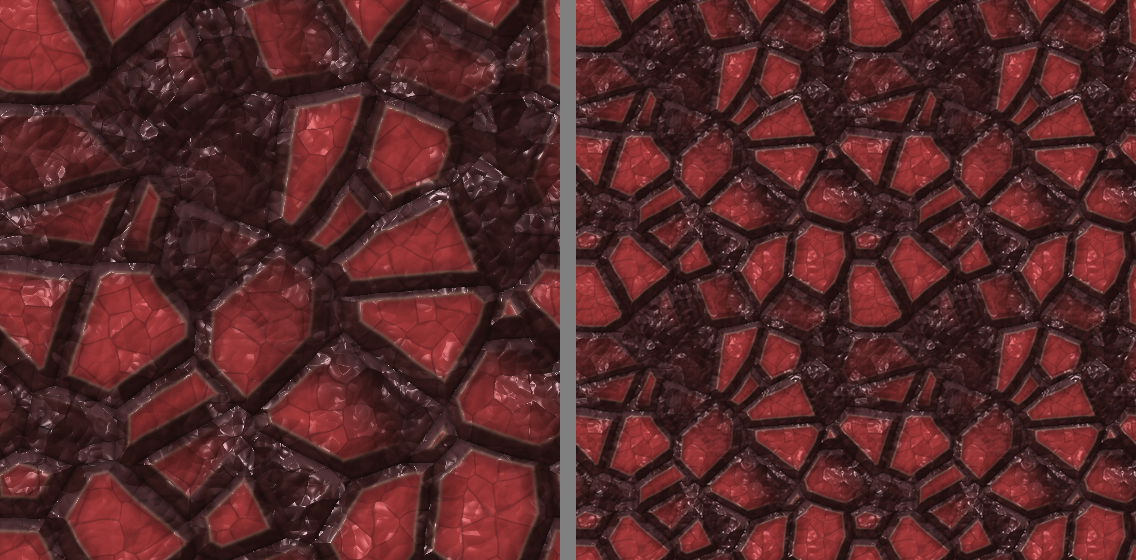
Left: one tile. Right: repeated 2 by 2.
Give the GLSL for this texture, as a Shadertoy shader.

```glsl
const float PLATES = 6.0;          // plates per side
const float SIZE_SPREAD = 0.7;     // difference between plate sizes
const float WALL_MIN = 0.06;       // wall widths, in plate units
const float WALL_MAX = 0.19;
const float WALL_LOWER = 0.07;     // extra width of walls facing down
const float WALL_SLOPE = 0.7;
const float RIM_WIDTH = 0.022;
const float COARSE_FACETS = 18.0;  // facets per side
const float FINE_FACETS = 41.0;
const float WRINKLES = 19.0;
const float ROUGH_DARK = 0.85;
const float ROUGH_RED = 0.36;
const vec3 RED = vec3(0.575, 0.185, 0.187);
const vec3 DARK = vec3(0.208, 0.098, 0.096);
const vec3 RIM = vec3(0.42, 0.29, 0.25);
const vec3 SKY = vec3(0.12, 0.12, 0.145);
const vec3 GLINT = vec3(0.80, 0.78, 0.80);
const vec3 LIGHT = vec3(-0.35, 0.55, 0.75);

struct Plate { vec2 outward; float inset; float gap; float exposure; };

vec3 hash3(vec2 cell, float seed) {
    uvec3 v = uvec3(ivec3(cell, seed)) * 1664525u + 1013904223u;
    v.x += v.y * v.z; v.y += v.z * v.x; v.z += v.x * v.y;
    v ^= v >> 16u;
    v.x += v.y * v.z; v.y += v.z * v.x; v.z += v.x * v.y;
    return vec3(v >> 16u) / 65535.0;
}

float corner(vec2 cell, vec2 offset, float period, float seed) {
    float angle = 6.2832 * hash3(mod(cell, period), seed).x;
    return dot(vec2(cos(angle), sin(angle)), offset);
}

// Gradient noise that wraps after one canvas
float noise(vec2 p, float period, float seed) {
    p *= period;
    vec2 i = floor(p), f = p - i, e = vec2(1, 0);
    vec2 u = f * f * f * (f * (f * 6.0 - 15.0) + 10.0);
    float low = mix(corner(i, f, period, seed), corner(i + e, f - e, period, seed), u.x);
    float high = mix(corner(i + e.yx, f - e.yx, period, seed), corner(i + 1.0, f - 1.0, period, seed), u.x);
    return mix(low, high, u.y);
}

// Weighted Voronoi plates, each edge inset by its own wall width
Plate findPlate(vec2 p) {
    p *= PLATES;
    vec2 base = floor(p), site = vec2(0), id = vec2(0);
    float best = 1e3, weight = 0.0;
    for (int k = 0; k < 25; k++) {
        vec2 cell = base + vec2(k % 5, k / 5) - 2.0;
        vec3 h = hash3(mod(cell, PLATES), 1.0);
        vec2 r = cell + 0.05 + 0.9 * h.xy - p;
        float power = dot(r, r) - SIZE_SPREAD * h.z;
        if (power < best) { best = power; site = r; id = mod(cell, PLATES); weight = h.z; }
    }
    Plate plate = Plate(vec2(0, 1), 1e3, 1e3, 0.0);
    for (int k = 0; k < 25; k++) {
        vec2 cell = base + vec2(k % 5, k / 5) - 2.0;
        vec3 h = hash3(mod(cell, PLATES), 1.0);
        vec2 r = cell + 0.05 + 0.9 * h.xy - p;
        float span = length(r - site);
        if (span < 0.001) continue;
        vec2 outward = (r - site) / span;
        float gap = (dot(r, r) - SIZE_SPREAD * h.z - best) / (2.0 * span);
        float vary = hash3(mod(cell, PLATES), 20.0 + id.x * PLATES + id.y).x;
        float wall = mix(WALL_MIN, WALL_MAX, vary) + WALL_LOWER * max(-outward.y, 0.0);
        plate.gap = min(plate.gap, gap);
        if (gap - wall < plate.inset) { plate.inset = gap - wall; plate.outward = outward; }
    }
    vec3 tilt = hash3(id, 5.0);
    float level = tilt.z + 0.45 * (weight - 0.4) - dot(tilt.xy - 0.5, site) * 0.9;
    plate.exposure = smoothstep(0.1, 0.62, level);
    return plate;
}

// Flat chips: xy is the tilt, z the distance to the crease
vec3 facet(vec2 p, float count, float seed) {
    p *= count;
    vec2 base = floor(p);
    float near = 9.0, next = 9.0, turn = 0.0;
    for (int k = 0; k < 9; k++) {
        vec2 cell = base + vec2(k % 3, k / 3) - 1.0;
        vec3 h = hash3(mod(cell, count), seed);
        float d = length(cell + h.xy - p);
        if (d < near) { next = near; near = d; turn = h.z; }
        else next = min(next, d);
    }
    float crease = next - near;
    vec2 tilt = vec2(cos(6.2832 * turn), sin(6.2832 * turn)) * (0.25 + 0.75 * fract(turn * 7.0));
    return vec3(tilt * smoothstep(0.0, 0.003 * count, crease), crease);
}

float wrinkle(vec2 p) {
    return abs(noise(p, WRINKLES, 8.0)) / WRINKLES + abs(noise(p, 2.0 * WRINKLES, 9.0)) / (2.0 * WRINKLES);
}

void mainImage(out vec4 fragColor, in vec2 fragCoord) {
    vec2 p = fragCoord / iResolution.xy;
    vec2 warp = vec2(noise(p, 13.0, 2.0), noise(p, 13.0, 3.0));
    Plate plate = findPlate(p + 0.005 * warp);
    float top = smoothstep(-0.016, 0.016, plate.inset);
    float red = top * plate.exposure;

    // Surface slope from walls, chips and wrinkles
    vec3 coarse = facet(p + 0.02 * warp, COARSE_FACETS, 6.0);
    vec3 fine = facet(p + 0.025 * warp.yx, FINE_FACETS, 7.0);
    vec2 e = vec2(0.0015, 0);
    vec2 folds = (wrinkle(p) - vec2(wrinkle(p + e), wrinkle(p + e.yx))) / e.x;
    vec2 slope = plate.outward * WALL_SLOPE * (1.0 - top) * mix(0.3, 1.0, plate.exposure);
    slope += mix(ROUGH_DARK, ROUGH_RED, red) * (0.65 * coarse.xy + 0.5 * fine.xy + 0.24 * folds);

    // Wet, glossy lighting from the upper left
    vec3 normal = normalize(vec3(slope, 1));
    vec3 light = normalize(LIGHT);
    float facing = max(dot(normal, normalize(light + vec3(0, 0, 1))), 0.0);
    float shade = 0.62 + 0.52 * max(dot(normal, light), 0.0);
    float wet = smoothstep(-0.3, 0.35, noise(p, 7.0, 4.0));
    float gloss = mix(0.15 + 0.6 * wet, 0.32, red) * pow(facing, 170.0);
    gloss += 0.13 * wet * (1.0 - red) * pow(facing, 22.0);

    // Colour layers
    vec3 color = mix(DARK, RED, red);
    color *= mix(0.74, 1.0, smoothstep(0.0, 0.2, plate.inset) * top + 1.0 - top);
    color *= mix(0.8, 1.0, smoothstep(0.0, 0.1, coarse.z));
    float rim = exp(-pow(plate.inset / RIM_WIDTH, 2.0));
    color = mix(color, RIM, 0.8 * rim * plate.exposure);
    color = color * shade + SKY * (0.25 * pow(facing, 8.0) + 0.8 * max(normal.y, 0.0) * (1.0 - red));
    color *= mix(0.75, 1.0, smoothstep(0.0, 0.06, plate.gap));
    fragColor = vec4(color + GLINT * gloss, 1);
}
```
